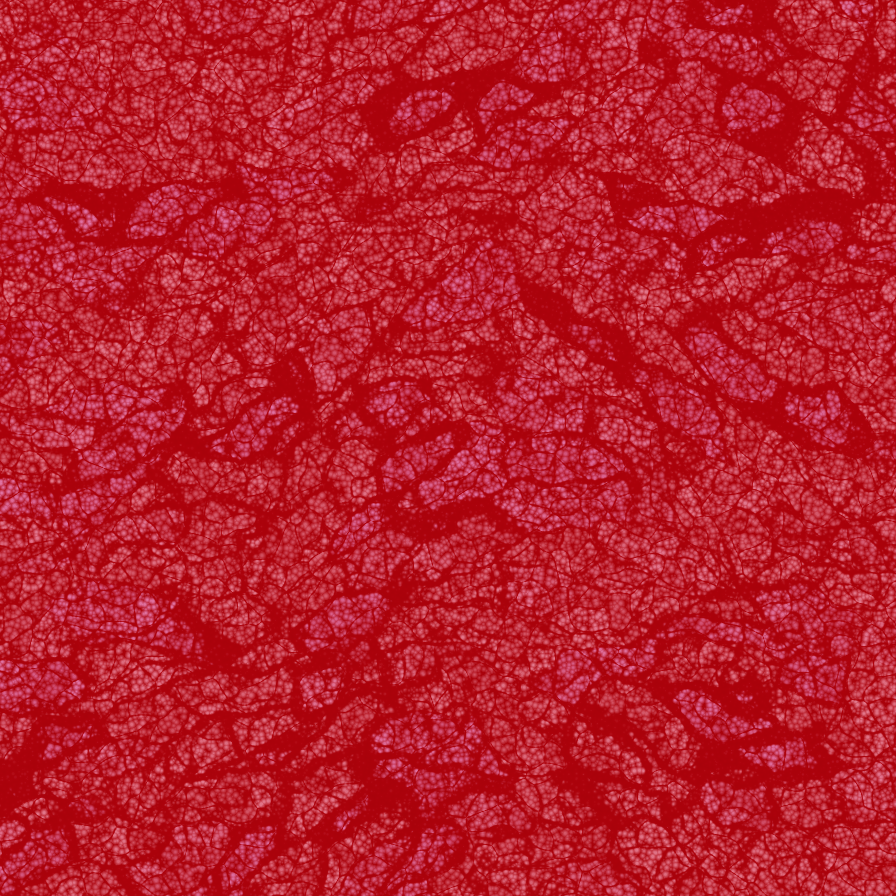
Write a Shadertoy shader that draws this texture.

```glsl
// Deep red surface with swirling, grainy pink patches split by red veins.

vec3 hash3(vec2 p) {
    vec3 q = fract(p.xyx * vec3(0.1031, 0.1030, 0.0973));
    q += dot(q, q.yxz + 33.33);
    return fract((q.xxy + q.yzz) * q.zyx);
}

// Direction of the strokes: wide arcs across the canvas
float flowAngle(vec2 p) {
    return 0.55 * sin(6.0 * p.x - 0.9 + 0.8 * sin(4.0 * p.y))
         + 0.3 * sin(11.0 * p.y + 7.0 * p.x);
}

// Cellular noise with stretched, turned cells: nearest, second nearest, cell id
vec3 strokeCells(vec2 p, float scale, float stretch, float turmoil) {
    vec2 base = floor(p * scale);
    vec3 result = vec3(9.0, 9.0, 0.0);
    for (int j = -2; j <= 2; j++)
    for (int i = -2; i <= 2; i++) {
        vec2 cell = base + vec2(i, j);
        vec3 h = hash3(cell + scale * 3.0);
        vec2 site = cell + h.xy;
        float angle = flowAngle(site / scale) + turmoil * (h.z - 0.5);
        vec2 along = vec2(cos(angle), sin(angle));
        vec2 away = p * scale - site;
        float d = length(vec2(dot(away, along) / stretch,
                              dot(away, vec2(-along.y, along.x)) * stretch));
        if (d < result.x) result = vec3(d, result.x, fract(h.z * 7.0));
        else result.y = min(result.y, d);
    }
    return result;
}

// Fine grain: cones of random height around scattered points
float grain(vec2 p) {
    vec2 base = floor(p);
    float top = -1.0;
    for (int j = -1; j <= 1; j++)
    for (int i = -1; i <= 1; i++) {
        vec2 cell = base + vec2(i, j);
        vec3 h = hash3(cell + 71.0);
        top = max(top, h.z - 1.1 * length(p - cell - h.xy));
    }
    return top;
}

void mainImage(out vec4 fragColor, in vec2 fragCoord) {
    vec2 uv = fragCoord / iResolution.y;

    // Ragged outlines
    vec2 p = uv + 0.005 * sin(37.0 * uv.yx + 3.0 * sin(23.0 * uv))
                + 0.0022 * sin(118.0 * uv.yx + 2.0 * sin(91.0 * uv));
    float speck = grain(uv * 230.0);

    // Long strokes, cut into small clumps
    vec3 stroke = strokeCells(p, 14.0, 1.7, 1.3);
    vec3 clump = strokeCells(p, 40.0, 1.25, 2.4);
    float openness = sin(9.0 * uv.x + 2.0 * sin(7.0 * uv.y)) * sin(10.0 * uv.y + 2.0 * sin(5.0 * uv.x) + 1.0);
    float strokeEdge = stroke.y - stroke.x - 0.09 - 0.07 * openness
                     - 0.25 * smoothstep(0.8, 1.0, stroke.z) + 0.08 * speck;
    float clumpEdge = clump.y - clump.x - 0.09 + 0.08 * speck;
    float patches = smoothstep(-0.06, 0.08, strokeEdge) * smoothstep(-0.07, 0.09, clumpEdge);

    // Pink tone inside the patches, faint dust between them
    float tone = patches * clamp(speck + 0.4, 0.0, 1.1) * mix(0.7, 1.1, clump.z);
    float dust = 0.2 * smoothstep(0.35, 0.8, speck) * (0.7 - 0.3 * openness);
    tone = max(tone, dust);

    vec3 deepRed = vec3(0.67, 0.008, 0.045) * (1.0 + 0.02 * speck);
    vec3 pink = mix(vec3(0.85, 0.39, 0.46), vec3(0.84, 0.37, 0.54), smoothstep(0.4, 0.9, stroke.z));
    fragColor = vec4(mix(deepRed, pink, tone), 1.0);
}
```
